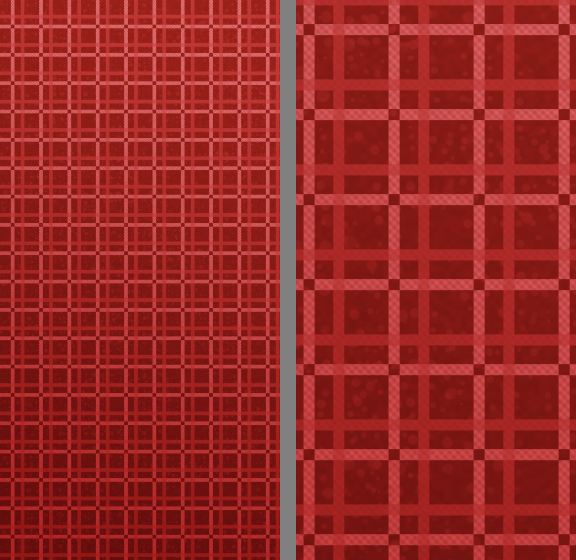
Left, the full canvas; right, a detail of the centre.
A WebGL 1 fragment shader for this pattern:

```glsl
precision highp float;

// Red plaid: pairs of pale and mid-red bands cross a dark red ground.
// Bands come from a repeated distance test and carry a fine twill hatch;
// a vertical gradient lights the cloth and clustered soft spots wear it.

uniform vec2 u_resolution;

const float REPEATS = 9.88;                // tiles across the canvas width
const vec2 PALE_CENTRE = vec2(0.447, 0.825);
const float BAND_OFFSET = 0.35;            // pale band to mid band, in tiles
const float BAND_HALF = 0.065;
const float HATCH_PER_TILE = 10.0;
const float TAU = 6.28318;

float hash(vec2 p) {
  vec3 q = fract(vec3(p.xyx) * 0.1031);
  q += dot(q, q.yzx + 33.33);
  return fract((q.x + q.y) * q.z);
}

float noise(vec2 p) {
  vec2 i = floor(p);
  vec2 f = fract(p);
  f = f * f * (3.0 - 2.0 * f);
  float low = mix(hash(i), hash(i + vec2(1.0, 0.0)), f.x);
  float high = mix(hash(i + vec2(0.0, 1.0)), hash(i + 1.0), f.x);
  return mix(low, high, f.y);
}

// Coverage of the repeating bands: x for upright, y for level ones.
vec2 bands(vec2 tile, vec2 centre, float halfWidth, float blur) {
  vec2 d = abs(fract(tile - centre + 0.5) - 0.5);
  return 1.0 - smoothstep(halfWidth - blur, halfWidth + blur, d);
}

// Two crossing diagonal waves, dominated by one direction.
float twill(vec2 tile, float frequency) {
  float rising = cos(TAU * frequency * (tile.x - tile.y));
  float falling = cos(TAU * frequency * (tile.x + tile.y));
  return 0.4 * rising + 0.6 * falling;
}

// One soft disc per grid cell, kept inside the cell; some cells stay empty.
float spots(vec2 p, float seed, float blur) {
  vec2 cell = floor(p);
  float radius = mix(0.1, 0.28, hash(cell + seed));
  vec2 jitter = vec2(hash(cell + seed + 17.0), hash(cell + seed + 41.0));
  vec2 centre = mix(vec2(radius + 0.08), vec2(0.92 - radius), jitter);
  float disc = 1.0 - smoothstep(radius - blur, radius + blur, distance(fract(p), centre));
  return disc * step(0.35, hash(cell + seed + 73.0));
}

float wear(vec2 p, float pixel) {
  float total = 0.0;
  for (int i = 0; i < 3; i++) {
    float layer = float(i);
    float scale = 34.0 + 13.0 * layer;
    float blur = max(0.06, scale * pixel * 0.7);
    float cluster = smoothstep(0.35, 0.7, noise(p * 9.0 + layer * 19.0));
    total += spots(p * scale + layer * 7.3, layer * 101.0, blur) * cluster;
  }
  return min(total, 1.4);
}

void main() {
  vec2 p = gl_FragCoord.xy / u_resolution.x;
  vec2 uv = gl_FragCoord.xy / u_resolution;
  float pixel = 1.0 / u_resolution.x;
  vec2 tile = p * REPEATS;
  float blur = 0.6 * pixel * REPEATS;

  // Light rises from the lower left to the upper right.
  float light = smoothstep(-0.1, 1.05, uv.y * 0.86 + uv.x * 0.14);
  vec3 ground = mix(vec3(0.38, 0.05, 0.05), vec3(0.61, 0.13, 0.10), light);
  vec3 midRed = mix(vec3(0.59, 0.09, 0.08), vec3(0.77, 0.23, 0.22), light);
  vec3 pale = mix(vec3(0.75, 0.15, 0.15), vec3(0.91, 0.47, 0.48), light);

  // Ground with spots and a fine grain.
  float worn = wear(p, pixel);
  float grain = noise(p * 150.0) - 0.5;
  vec3 colour = mix(ground, midRed, 0.32 * worn) * (1.0 + 0.09 * grain);

  // Hatched bands; two pale bands cancel where they cross.
  float hatch = twill(tile, HATCH_PER_TILE);
  vec2 midBand = bands(tile, PALE_CENTRE + BAND_OFFSET, BAND_HALF, blur);
  vec2 paleBand = bands(tile, PALE_CENTRE, BAND_HALF, blur);
  float midCover = max(midBand.x, midBand.y);
  float paleCover = paleBand.x + paleBand.y - 2.0 * paleBand.x * paleBand.y;
  float fade = 1.0 - 0.1 * worn + 0.1 * grain;
  colour = mix(colour, midRed, midCover * (0.9 + 0.1 * hatch) * fade);
  float paleStrength = (0.83 + 0.17 * hatch) * (1.0 - 0.45 * midCover);
  colour = mix(colour, pale, paleCover * paleStrength * fade);

  gl_FragColor = vec4(colour, 1.0);
}
```
